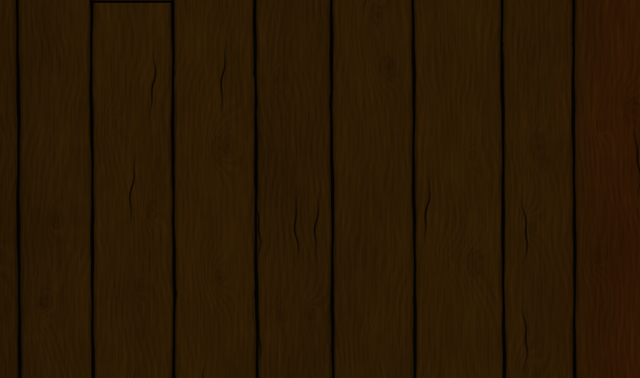
Write a WebGL 2 fragment shader that draws this texture.

```glsl
#version 300 es
precision highp float;

uniform vec2 u_resolution;
out vec4 fragColor;

// Seam positions between boards, as fractions of the canvas width
const float SEAMS[8] = float[8](0.029, 0.144, 0.271, 0.400, 0.519, 0.647, 0.786, 0.897);

float hash(vec2 p) {
  return fract(sin(dot(p, vec2(127.1, 311.7))) * 43758.5);
}

// Distance to the nearest jittered cell point
float cellular(vec2 p) {
  vec2 cell = floor(p);
  float nearest = 2.0;
  for (int j = -1; j <= 1; j++) {
    for (int i = -1; i <= 1; i++) {
      vec2 c = cell + vec2(i, j);
      vec2 point = c + vec2(hash(c), hash(c + 37.0));
      nearest = min(nearest, length(point - p));
    }
  }
  return nearest;
}

// Slow wandering of the grain, roughly -1 to 1
float waver(vec2 p) {
  return 0.5 * sin(p.y * 9.0 + p.x * 17.0)
       + 0.3 * sin(p.y * 23.0 - p.x * 31.0 + 1.7)
       + 0.2 * sin(p.y * 51.0 + p.x * 43.0 + 4.1);
}

// Short dark splits, tapered at both ends
float cracks(vec2 p, float pixel) {
  vec2 g = p * vec2(32.0, 6.0);
  vec2 cell = floor(g);
  vec2 f = fract(g);
  float center = 0.5 + 0.12 * sin(f.y * 7.0 + cell.x) + 0.04 * sin(f.y * 23.0);
  float taper = smoothstep(0.1, 0.5, f.y) * smoothstep(0.95, 0.5, f.y);
  float split = 1.0 - smoothstep(0.0, 0.0013 + pixel, abs(f.x - center) / 32.0);
  return split * taper * step(0.9, hash(cell + 5.0));
}

void main() {
  vec2 p = gl_FragCoord.xy / u_resolution.x;
  float top = u_resolution.y / u_resolution.x;
  float pixel = 1.0 / u_resolution.x;

  // Find the board and the distance to its closest seam
  float board = 0.0, left = -0.09, right = 1.02, seamDist = 1.0;
  for (int i = 0; i < 8; i++) {
    float k = float(i);
    float x = SEAMS[i] + 0.005 * (0.5 * top - p.y)
            + 0.0006 * sin(p.y * 19.0 + k * 2.3) + 0.0003 * sin(p.y * 83.0 + k * 5.0);
    seamDist = min(seamDist, abs(p.x - x));
    if (p.x > x) {
      board = k + 1.0;
      left = x;
    } else {
      right = min(right, x);
    }
  }
  float seed = hash(vec2(board, 8.0));

  // Knots bend the growth rings around themselves
  vec2 wood = p + vec2(seed * 3.0, seed * 7.0);
  float rings = p.x * 95.0 + 1.5 * waver(wood) + seed * 9.0;
  float knotShade = 0.0;
  for (int k = 0; k < 3; k++) {
    vec2 id = vec2(board, float(k) * 3.0 + 2.0);
    vec2 center = vec2(mix(left, right, 0.25 + 0.5 * hash(id)), top * hash(id + 11.0));
    float radius = mix(0.004, 0.012, hash(id + 23.0));
    vec2 d = (p - center) * vec2(1.0, 0.6) + 0.0015 * waver(p * 6.0 + id);
    float r = length(d) / radius;
    rings += 5.0 * exp(-r * 0.45);
    knotShade += 0.5 * exp(-r * r * 3.0) + 0.3 * exp(-pow((r - 1.0) * 4.0, 2.0));
  }

  // Growth rings, fine fibres and broad stains
  float ringFade = 1.0 - smoothstep(0.3, 0.8, fwidth(rings));
  float ringTone = sin(6.283 * rings) * ringFade * (0.6 + 0.4 * waver(wood * 3.0));
  float fibre = cellular(wood * vec2(210.0, 13.0)) - 0.5;
  float pores = cellular(wood * vec2(330.0, 42.0)) - 0.5;
  float stain = cellular(wood * vec2(17.0, 5.0)) - 0.5;
  float tone = 0.56 + 0.15 * ringTone + 0.42 * fibre + 0.25 * pores
             - 0.3 * stain + 0.2 * (seed - 0.5) - 0.65 * knotShade;

  // Brown boards, redder toward the right
  vec3 color = mix(vec3(0.132, 0.076, 0.008), vec3(0.207, 0.125, 0.020), clamp(tone, -0.5, 1.2));
  color *= mix(vec3(1.0), vec3(1.12, 0.90, 0.95), smoothstep(0.84, 0.98, p.x));
  color *= mix(0.9, 1.0, smoothstep(0.0, 0.12, p.x));
  color *= 1.0 - 0.7 * cracks(wood, pixel);

  // Worn edges and dark gaps, with one butt joint near the top
  color *= mix(0.78, 1.0, smoothstep(0.002, 0.009, seamDist));
  float chip = smoothstep(0.75, 1.0, cellular(vec2(board, p.y * 45.0)));
  float halfWidth = 0.0023 + 0.0005 * sin(p.y * 31.0 + board) + 0.0012 * chip;
  float gap = 1.0 - smoothstep(halfWidth - pixel, halfWidth + pixel, seamDist);
  float joint = 1.0 - smoothstep(0.001, 0.001 + pixel, abs(p.y - top + 0.0025));
  gap = max(gap, joint * step(abs(board - 2.0), 0.5));
  color = mix(color, vec3(0.014, 0.011, 0.004), gap);

  fragColor = vec4(color, 1.0);
}
```
